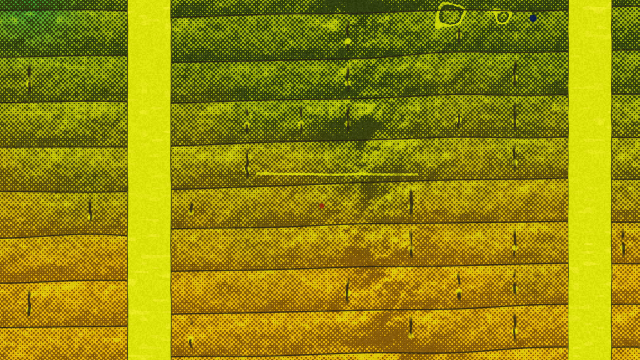
This texture is drawn by a Shadertoy shader. Its source:

```glsl
const float BAR_LEFT = 0.354;
const float BAR_PERIOD = 1.224;
const float BAR_WIDTH = 0.121;
const float BOARD_HEIGHT = 0.118;
const float BOARD_HEIGHT_LEFT = 0.125;
const float SEAM_BASE = 0.005;
const float SEAM_BASE_LEFT = 0.093;
const float SEAM_SLOPE = 0.025;
const float SEAM_WOBBLE = 0.014;
const float SEAM_HALF_WIDTH = 0.0019;
const float DOT_PITCH = 0.0125;
const float DOT_SOFTNESS = 0.24;
const float NAIL_SPACING = 0.15;
const float RELIEF_GAIN = 1.25;

const vec3 BAR_YELLOW = vec3(0.86, 0.89, 0.04);
const vec3 PAPER_TOP = vec3(0.62, 0.69, 0.04);
const vec3 PAPER_BOTTOM = vec3(0.89, 0.70, 0.03);
const vec3 INK_TOP = vec3(0.19, 0.25, 0.06);
const vec3 INK_BOTTOM = vec3(0.53, 0.36, 0.04);
const vec3 CORNER_TEAL = vec3(0.10, 0.62, 0.27);
const vec3 SEAM_DARK = vec3(0.15, 0.13, 0.07);
const vec3 SPOT_BLUE = vec3(0.05, 0.12, 0.30);
const vec3 SPOT_RED = vec3(0.60, 0.20, 0.05);

float hash(vec2 p) {
    vec3 q = fract(vec3(p.xyx) * 0.1031);
    q += dot(q, q.yzx + 33.33);
    return fract((q.x + q.y) * q.z);
}

float noise(vec2 p) {
    vec2 i = floor(p), f = fract(p);
    f = f * f * (3.0 - 2.0 * f);
    return mix(mix(hash(i), hash(i + vec2(1, 0)), f.x),
               mix(hash(i + vec2(0, 1)), hash(i + vec2(1, 1)), f.x), f.y);
}

float fbm(vec2 p) {
    float sum = 0.0, amp = 0.5;
    for (int i = 0; i < 4; i++) {
        sum += amp * noise(p);
        p = p * 2.03 + 17.1;
        amp *= 0.5;
    }
    return sum;
}

// Coverage of a stroke or disc from its distance to the centre line
float cover(float dist, float halfWidth, float px) {
    return 1.0 - smoothstep(halfWidth - px, halfWidth + px, dist);
}

void mainImage(out vec4 fragColor, in vec2 fragCoord) {
    vec2 p = fragCoord / iResolution.y;
    float px = 0.7 / iResolution.y;

    // Panels between the upright bars
    float panel = floor((p.x - BAR_LEFT) / BAR_PERIOD);
    float barX = p.x - BAR_LEFT - panel * BAR_PERIOD;
    bool isLeft = panel < 0.0;

    // Sloping, wavy boards
    float height = isLeft ? BOARD_HEIGHT_LEFT : BOARD_HEIGHT;
    float base = isLeft ? SEAM_BASE_LEFT
                        : SEAM_BASE + SEAM_SLOPE * min(p.x - BAR_LEFT - BAR_WIDTH, 1.1);
    float wobble = (noise(p * vec2(4.0, 6.0) + panel * 9.0) - 0.5) * SEAM_WOBBLE;
    float row = (p.y - base - wobble) / height;
    float board = floor(row), v = fract(row);
    float seamDist = min(v, 1.0 - v) * height;

    // Surface relief lit from above, with a crumpled strip near the middle
    vec2 lift = vec2(-0.004, 0.009);
    float relief = fbm(p * 22.0 + lift * 22.0) - fbm(p * 22.0);
    float fine = noise(p * 95.0 + 0.6) - noise(p * 95.0);
    float strip = exp(-pow((p.x - 1.04 - 0.1 * (0.5 - p.y)) / 0.13, 2.0));
    float lumps = smoothstep(0.52, 0.75, noise(p * vec2(10.0, 17.0) + 4.0));
    float tone = 0.46 + RELIEF_GAIN * relief * (1.0 + strip) + 0.22 * fine;
    tone += 0.4 * strip * lumps + 0.28 * (fbm(p * 5.0) - 0.47);
    tone += 0.27 * (1.0 - smoothstep(0.0, 0.5, v)) - 0.13 * smoothstep(0.45, 0.8, v);
    tone += 0.12 * smoothstep(0.5, 1.0, p.y);

    // Nail cracks, placed by chance on each board
    float cell = floor(p.x / NAIL_SPACING);
    float nailX = (cell + 0.25 + 0.5 * hash(vec2(cell, 7.0))) * NAIL_SPACING;
    float nailOn = step(0.68, hash(vec2(cell + 20.0, board + 31.0)));
    float crackX = abs(p.x - nailX + 0.006 * (noise(p * 60.0) - 0.5));
    float crack = nailOn * cover(crackX, 0.0035, px) * smoothstep(0.1, 0.3, v)
                * (1.0 - smoothstep(0.7, 0.9, v)) * smoothstep(0.25, 0.5, noise(p * 45.0));
    float knob = nailOn * cover(length(vec2(p.x - nailX, (v - 0.4) * height)), 0.008, 0.003);

    // Torn flaps and a long scratch
    float flap = 0.0;
    for (int i = 0; i < 2; i++) {
        float k = float(i);
        vec2 q = p - vec2(1.25 + 0.15 * k, 0.956);
        float r = 0.038 - 0.014 * k + 0.022 * (noise(p * 38.0) - 0.5);
        float edge = length(q * vec2(1.0, 1.15 + 0.3 * q.x / r)) - r;
        flap = max(flap, cover(abs(edge), 0.004, 0.002));
        tone += 0.35 * cover(abs(edge + 0.009), 0.005, 0.003);
    }
    float scratchY = abs(p.y - 0.517 - 0.006 * (noise(p * 14.0) - 0.5));
    float scratch = cover(scratchY, 0.003, px) * step(0.71, p.x) * step(p.x, 1.16);
    tone -= 0.5 * max(flap, max(scratch, knob));

    // Staggered halftone screen
    vec2 phase = p * 6.28318 / DOT_PITCH;
    float dots = 0.5 + 0.5 * cos(phase.x) * cos(phase.y);
    float ink = smoothstep(-DOT_SOFTNESS, DOT_SOFTNESS, tone - dots);

    // Green above, orange below
    float warm = 1.0 - smoothstep(0.1, 0.85, p.y + 0.35 * (fbm(p * 4.0 + 8.0) - 0.47));
    vec3 paper = mix(PAPER_TOP, PAPER_BOTTOM, warm);
    vec3 inkColor = mix(INK_TOP, INK_BOTTOM, warm);
    float corner = exp(-dot(p - vec2(0.08, 1.02), p - vec2(0.08, 1.02)) / 0.018);
    paper = mix(paper, CORNER_TEAL, 0.75 * corner);
    paper = mix(paper, BAR_YELLOW, 0.5 * smoothstep(0.4, 0.05, tone));
    vec3 color = mix(paper, inkColor, ink);
    color = mix(color, BAR_YELLOW, 0.5 * max(flap, max(scratch, knob)));
    color = mix(color, SEAM_DARK, 0.85 * max(crack, cover(seamDist, SEAM_HALF_WIDTH, px)));
    color = mix(color, SPOT_BLUE, cover(length(p - vec2(1.481, 0.949)), 0.010, px));
    color = mix(color, SPOT_RED, cover(length(p - vec2(0.894, 0.428)), 0.007, px));

    // Flat bars with dark edges and faint scuffs
    float edgeWave = 0.002 * (noise(vec2(p.y * 25.0, panel + 5.0)) - 0.5);
    float barDist = abs(barX - 0.5 * BAR_WIDTH + edgeWave) - 0.5 * BAR_WIDTH;
    float scuff = smoothstep(0.72, 0.85, noise(p * vec2(30.0, 90.0))) * noise(p * 6.0);
    vec3 bar = BAR_YELLOW + 0.10 * scuff * vec3(0.6, 0.3, 1.0);
    color = mix(color, bar, cover(barDist, 0.0, px));
    color = mix(color, SEAM_DARK, 0.75 * cover(abs(barDist), 0.0013, px));

    color += 0.07 * (noise(p * 290.0) - 0.5);
    fragColor = vec4(clamp(color, 0.0, 1.0), 1.0);
}
```
